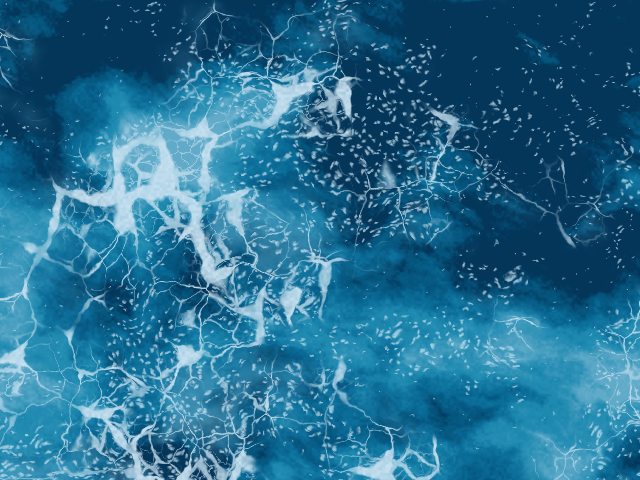
Reproduce this texture procedurally as a WebGL 2 fragment shader.

```glsl
#version 300 es
precision highp float;
// Churning blue sea from above: dark swells, milky shallows, lacy foam veins and flecks.

uniform vec2 u_resolution;
out vec4 fragColor;

// Water and foam colours
const vec3 DEEP  = vec3(0.01, 0.21, 0.35);
const vec3 DARK  = vec3(0.02, 0.34, 0.50);
const vec3 MID   = vec3(0.04, 0.43, 0.60);
const vec3 LIGHT = vec3(0.12, 0.54, 0.69);
const vec3 MILKY = vec3(0.38, 0.67, 0.79);
const vec3 FOAM  = vec3(0.78, 0.88, 0.94);

// Sizes, in features per canvas height
const vec2  SWELL_SCALE  = vec2(2.7, 4.2);
const float PATCH_SCALE  = 3.4;
const float VEIN_SCALE   = 8.5;
const float THREAD_SCALE = 19.0;
const float LACE_SCALE   = 36.0;
const vec2  FLECK_SCALE  = vec2(66.0, 88.0);

const float SWELL_CONTRAST = 2.1;
const float VEIN_WARP      = 0.075;
const float FINE_WARP      = 0.022;
const float GRAIN          = 0.10;

vec2 hash2(vec2 p) {
    vec3 q = fract(p.xyx * vec3(0.1031, 0.1030, 0.0973));
    q += dot(q, q.yzx + 33.33);
    return fract((q.xx + q.yz) * q.zy);
}

float valueNoise(vec2 p) {
    vec2 cell = floor(p), f = fract(p);
    f = f * f * f * (f * (f * 6.0 - 15.0) + 10.0);
    float bottom = mix(hash2(cell).x, hash2(cell + vec2(1, 0)).x, f.x);
    float top = mix(hash2(cell + vec2(0, 1)).x, hash2(cell + 1.0).x, f.x);
    return mix(bottom, top, f.y);
}

float fbm(vec2 p) {
    const mat2 turn = mat2(1.6, 1.2, -1.2, 1.6);
    float sum = 0.0, weight = 0.5;
    for (int i = 0; i < 5; i++) {
        sum += weight * valueNoise(p + 40.0);
        p = turn * p + 7.3;
        weight *= 0.5;
    }
    return sum / 0.97;
}

vec2 fbm2(vec2 p) { return vec2(fbm(p), fbm(p + 23.7)) - 0.5; }

// Cellular noise: x = distance to nearest seed, y = gap to the second, z = cell id
vec3 cellular(vec2 p) {
    vec2 cell = floor(p);
    float nearest = 9.0, second = 9.0, id = 0.0;
    for (int y = -1; y <= 1; y++)
    for (int x = -1; x <= 1; x++) {
        vec2 c = cell + vec2(x, y);
        vec2 seed = hash2(c + 60.0);
        float d = length(c + seed - p);
        if (d < nearest) { second = nearest; nearest = d; id = hash2(c + 91.0).y; }
        else second = min(second, d);
    }
    return vec3(nearest, second - nearest, id);
}

// Coverage of a band of the given width, softened by one pixel
float band(float dist, float width, float soft) {
    return 1.0 - smoothstep(width * 0.6 - soft, width + soft, dist);
}

// How much foam gathers here: drifting patches, heaviest at lower left
float foamDensity(vec2 p) {
    vec2 q = (p - vec2(0.18, 0.20)) / vec2(0.55, 0.32);
    float bias = 0.17 * exp(-dot(q, q)) - 0.10 * smoothstep(0.6, 1.0, p.y);
    return smoothstep(0.42, 0.70, fbm(p * PATCH_SCALE + 11.0) + bias);
}

void main() {
    vec2 p = gl_FragCoord.xy / u_resolution.y;
    float px = 1.0 / u_resolution.y;
    vec2 drift = fbm2(p * 6.0);
    vec2 w = p + VEIN_WARP * drift + FINE_WARP * fbm2(p * 26.0);
    float density = foamDensity(p + 0.08 * drift);

    // Swells with fine wind streaks
    float swell = fbm(p * SWELL_SCALE + 0.5 * drift + 3.0);
    float streaks = fbm(mat2(0.94, 0.34, -0.34, 0.94) * w * vec2(22.0, 52.0)) - 0.5;
    float grain = valueNoise(p * 170.0) - 0.5;
    float tone = 0.46 + SWELL_CONTRAST * (swell - 0.5) + 0.22 * (density - 0.3)
               - 0.08 * smoothstep(0.6, 1.0, p.y) + 0.30 * streaks + GRAIN * grain;
    vec3 color = mix(DEEP, DARK, smoothstep(0.10, 0.32, tone));
    color = mix(color, MID, smoothstep(0.30, 0.50, tone));
    color = mix(color, LIGHT, smoothstep(0.46, 0.70, tone));
    color = mix(color, MILKY, smoothstep(0.68, 1.05, tone));

    // Milky haze of bubbles under the foam
    float haze = density * smoothstep(0.44, 0.74, fbm(p * 5.5 + drift + 31.0));
    color = mix(color, MILKY, 0.6 * haze);

    // Veins swell into clots, threads and lace break up into fragments
    float clot = smoothstep(0.48, 0.74, fbm(p * 9.0 + 17.0));
    float broken = smoothstep(0.38, 0.58, fbm(p * 13.0 + 5.0));
    float veinGap = cellular(w * VEIN_SCALE).y;
    float threadGap = cellular(w * THREAD_SCALE + 4.0).y;
    float laceGap = cellular((w + 0.006 * grain) * LACE_SCALE + 9.0).y;
    float vein = band(veinGap, 0.025 + 0.26 * clot * density, px * VEIN_SCALE)
               * smoothstep(0.05, 0.5, density) * mix(0.55, 1.0, max(clot, broken));
    float thread = band(threadGap, 0.04 + 0.20 * clot * density, px * THREAD_SCALE)
                 * smoothstep(0.10, 0.7, density) * broken * 0.85;
    float lace = band(laceGap, 0.09, px * LACE_SCALE)
               * smoothstep(0.25, 0.9, density) * clot * 0.75;
    float foam = max(vein, max(thread, lace));

    // Loose flecks in clusters
    vec3 fleck = cellular((w + 0.004 * grain) * FLECK_SCALE);
    float cluster = smoothstep(0.46, 0.70, fbm(p * 7.0 + 53.0) + 0.12 * density);
    float present = step(1.0 - 0.06 - 0.5 * cluster, fleck.z);
    foam = max(foam, 0.8 * present * band(fleck.x, 0.12 + 0.22 * cluster, px * FLECK_SCALE.x));

    color = mix(color, FOAM, foam * (0.92 + 0.16 * grain));
    fragColor = vec4(color, 1.0);
}
```
